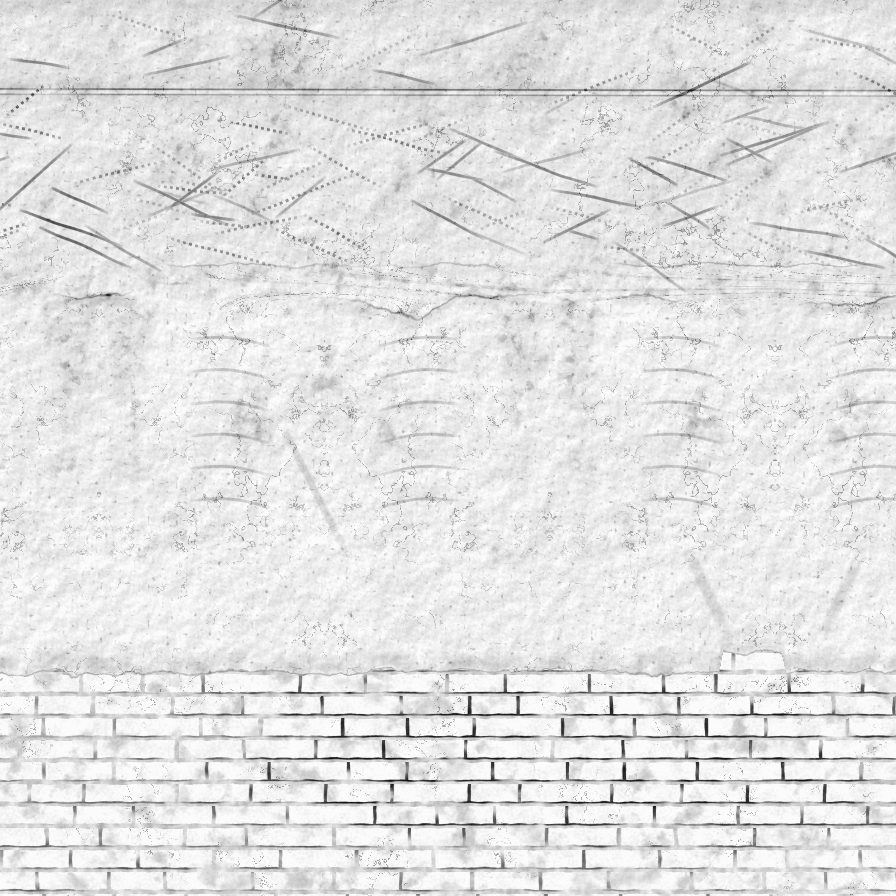
Reproduce this texture procedurally as a WebGL 2 fragment shader.

```glsl
#version 300 es
precision highp float;
// Whitewashed wall: scratched plaster under a thin ledge, cracked render, bare brick at the foot.
uniform vec2 u_resolution;
out vec4 fragColor;

float hash(vec2 p) {
    vec3 q = fract(p.xyx * vec3(0.1031, 0.103, 0.0973));
    q += dot(q, q.yzx + 33.33);
    return fract((q.x + q.y) * q.z);
}

float corner(vec2 cell, vec2 offset) {
    float a = 6.2832 * hash(cell + 57.0);
    return dot(vec2(cos(a), sin(a)), offset);
}

float noise(vec2 p) {
    vec2 i = floor(p), f = p - i, e = vec2(1, 0);
    vec2 w = f * f * f * (f * (f * 6.0 - 15.0) + 10.0);
    return mix(mix(corner(i, f), corner(i + e, f - e), w.x),
               mix(corner(i + e.yx, f - e.yx), corner(i + 1.0, f - 1.0), w.x), w.y);
}

float fbm(vec2 p) {
    float sum = 0.0, amp = 0.6;
    for (int i = 0; i < 5; i++) {
        sum += amp * noise(p);
        p = mat2(1.6, 1.2, -1.2, 1.6) * p + 11.0;
        amp *= 0.55;
    }
    return sum;
}

float band(float x, float lo, float hi, float soft) {
    return smoothstep(lo - soft, lo + soft, x) * (1.0 - smoothstep(hi - soft, hi + soft, x));
}

// Soft line from a to b that thins towards both ends
float stroke(vec2 p, vec2 a, vec2 b, float width) {
    vec2 d = b - a;
    float t = clamp(dot(p - a, d) / dot(d, d), 0.0, 1.0);
    return (1.0 - smoothstep(width * 0.3, width, length(p - a - d * t))) * sqrt(4.0 * t * (1.0 - t));
}

float cracks(vec2 p, float scale, float width) {
    float fill = smoothstep(0.0, 0.3, fbm(p * scale * 0.4 + 40.0));
    return fill * (1.0 - smoothstep(0.0, width, abs(fbm(p * scale))));
}

// Crossing trowel marks, some of them toothed
float scratches(vec2 p) {
    float ink = 0.0;
    for (int i = 0; i < 110; i++) {
        vec2 id = vec2(i, 3);
        float y = i % 6 == 0 ? mix(0.915, 0.985, hash(id)) : mix(0.715, 0.885, hash(id));
        vec2 a = vec2(hash(id + 7.0) * 1.1 - 0.08, y);
        float angle = hash(id + 13.0) < 0.55 ? -0.1 - 0.5 * hash(id + 19.0) : 0.2 + 0.6 * hash(id + 19.0);
        vec2 dir = vec2(cos(angle), sin(angle));
        float s = stroke(p, a, a + dir * mix(0.03, 0.13, hash(id + 23.0)), 0.0024);
        float teeth = smoothstep(-0.3, 0.5, sin(dot(p - a, dir) * 900.0));
        s *= hash(id + 31.0) < 0.45 ? teeth : 1.0;
        ink = max(ink, s * mix(0.12, 0.42, hash(id + 37.0)));
    }
    return ink * (1.0 + 0.5 * band(p.x, -0.1, 0.09, 0.03));
}

float plaster(vec2 p) {
    // Mirrored coordinate gives the render its paired stains
    vec2 m = vec2(abs(fract((p.x - 0.362) / 0.503 + 0.5) - 0.5) * 0.503, p.y);
    float upper = smoothstep(0.66, 0.7, p.y);
    vec2 q = mix(m, p, upper);
    float tone = 0.935 - 0.025 * upper + 0.05 * fbm(p * 7.0);

    // Relief, stains and grain
    tone += 0.22 * (fbm(p * 40.0) - fbm(p * 40.0 + vec2(-0.1, 0.14)));
    float stain = smoothstep(0.05, 0.4, fbm(q * vec2(11, 8) + 5.0));
    tone -= stain * (0.06 + 0.22 * smoothstep(0.0, 0.4, fbm(p * 70.0)));
    tone -= 0.2 * smoothstep(0.3, 0.65, noise(p * 190.0)) + 0.045 * noise(p * 330.0);
    tone -= 0.3 * cracks(q, 15.0, 0.014) + 0.28 * cracks(q + 3.0, 32.0, 0.03);
    float smudge = exp(-dot((m - vec2(0.086, 0.53)) * vec2(45, 32), (m - vec2(0.086, 0.53)) * vec2(45, 32)))
                 + exp(-pow(p.x * 60.0 - 21.5, 2.0) - pow(p.y * 26.0 - 15.2, 2.0));
    tone -= smudge * smoothstep(-0.15, 0.35, fbm(p * 50.0)) * 0.22;

    // Long trowel sweeps
    vec2 bent = m + vec2(0, 0.004 * sin(m.x * 45.0));
    for (int i = 0; i < 6; i++) {
        float y = 0.435 + 0.036 * float(i);
        tone -= 0.18 * stroke(bent, vec2(0.06, y), vec2(0.15, y + 0.008), 0.0025);
    }
    tone -= 0.12 * stroke(p, vec2(0.315, 0.525), vec2(0.385, 0.385), 0.006);
    tone -= 0.1 * stroke(m, vec2(0.1, 0.39), vec2(0.052, 0.29), 0.009) * step(0.62, p.x);
    tone -= scratches(p + 0.002 * noise(p * 20.0));

    // Broken lip between the two coats
    float lip = 0.67 + 0.018 * exp(-pow((p.x - 0.2) / 0.05, 2.0)) - 0.022 * exp(-pow((p.x - 0.46) / 0.04, 2.0))
              - 0.018 * exp(-pow((p.x - 0.87) / 0.06, 2.0)) + 0.022 * fbm(p * vec2(13, 9));
    float below = lip - p.y, patchy = smoothstep(-0.25, 0.3, fbm(p * 10.0 + 20.0));
    tone -= patchy * (0.4 * band(below, 0.0, 0.002, 0.0013) + 0.12 * band(below, 0.0, 0.012, 0.008));
    tone -= 0.16 * band(p.y, 0.67, 0.7, 0.012) * smoothstep(0.0, 0.4, fbm(p * 38.0));
    float rim = p.y - 0.703 - 0.012 * fbm(p * 17.0);
    tone -= 0.22 * band(rim, 0.0, 0.0015, 0.0012) * smoothstep(0.0, 0.3, noise(p * 6.0) + 0.3 * step(0.75, p.x));

    // Ledge: dark slit, pale bead and the shade beneath
    float ledge = p.y - 0.9 + 0.002 * p.x;
    float wear = 0.6 + 0.7 * noise(vec2(p.x * 9.0, 4));
    tone -= wear * (0.65 * band(ledge, 0.0, 0.0016, 0.001) + 0.4 * band(ledge, -0.006, -0.0045, 0.001));
    tone += 0.06 * band(ledge, -0.004, -0.001, 0.001);
    tone -= 0.16 * exp(-abs(ledge) * 75.0) * (0.6 + fbm(p * 30.0));
    return tone - 0.06 * smoothstep(0.97, 1.0, p.y);
}

float bricks(vec2 p) {
    vec2 w = p + 0.0012 * vec2(noise(p * 60.0), noise(p * 60.0 + 9.0));
    float r = (0.2474 - w.y) / 0.0245, row = floor(r), f = r - row;
    float u = w.x / 0.081 + 0.5 * mod(row, 2.0) + 0.35 * hash(vec2(row, 5)) + 40.0;
    float joint = floor(u + 0.5);
    float side = u - joint - 0.4 * (hash(vec2(joint, row + 20.0)) - 0.5);
    float d = min(abs(side) * 0.081 - 0.0022, min(f, 0.8 - f) * 0.0245) + 0.0016 * fbm(p * 75.0);
    float face = smoothstep(-0.0007, 0.0009, d);

    float mortar = 0.83 + 0.3 * fbm(p * 75.0);
    float depth = band(p.x, 0.28, 0.98, 0.12) * band(p.y, 0.07, 0.24, 0.04);
    float gap = max(band(f, 0.79, 0.88, 0.04), 0.9 * band(side, -0.022, 0.022, 0.008) * step(f, 0.85));
    mortar -= gap * smoothstep(-0.3, 0.25, noise(p * vec2(22, 45)) + 0.25 * depth - 0.1) * (0.4 + 0.3 * depth);

    float paint = 0.975 + 0.09 * fbm(p * 45.0) - 0.35 * cracks(p, 38.0, 0.022);
    paint -= 0.18 * smoothstep(0.05, 0.4, fbm(p * 26.0 + 8.0)) + 0.05 * noise(p * 300.0);
    return mix(mortar, paint, face);
}

void main() {
    vec2 p = gl_FragCoord.xy / u_resolution;
    float tone = plaster(p);

    // Ragged foot of the render, with smeared patches over the bricks
    float foot = 0.249 + 0.014 * fbm(p * vec2(22, 15)) + 0.022 * band(p.x, 0.805, 0.875, 0.003);
    float bare = smoothstep(-0.0012, 0.0012, foot - p.y);
    float smear = smoothstep(0.2, 0.4, fbm(p * vec2(13, 19) + 60.0) + 0.12 * smoothstep(0.1, 0.0, p.y));
    tone -= 0.13 * band(p.y - foot, 0.0, 0.018, 0.009) * (0.5 + 1.5 * fbm(p * 32.0));
    tone -= 0.25 * band(p.y - foot, 0.0, 0.0015, 0.0012);
    float wall = mix(bricks(p), 0.87 + 0.28 * fbm(p * 65.0), 0.8 * smear);
    tone = mix(tone, wall, bare);
    fragColor = vec4(vec3(clamp(tone, 0.08, 0.985)), 1);
}
```
